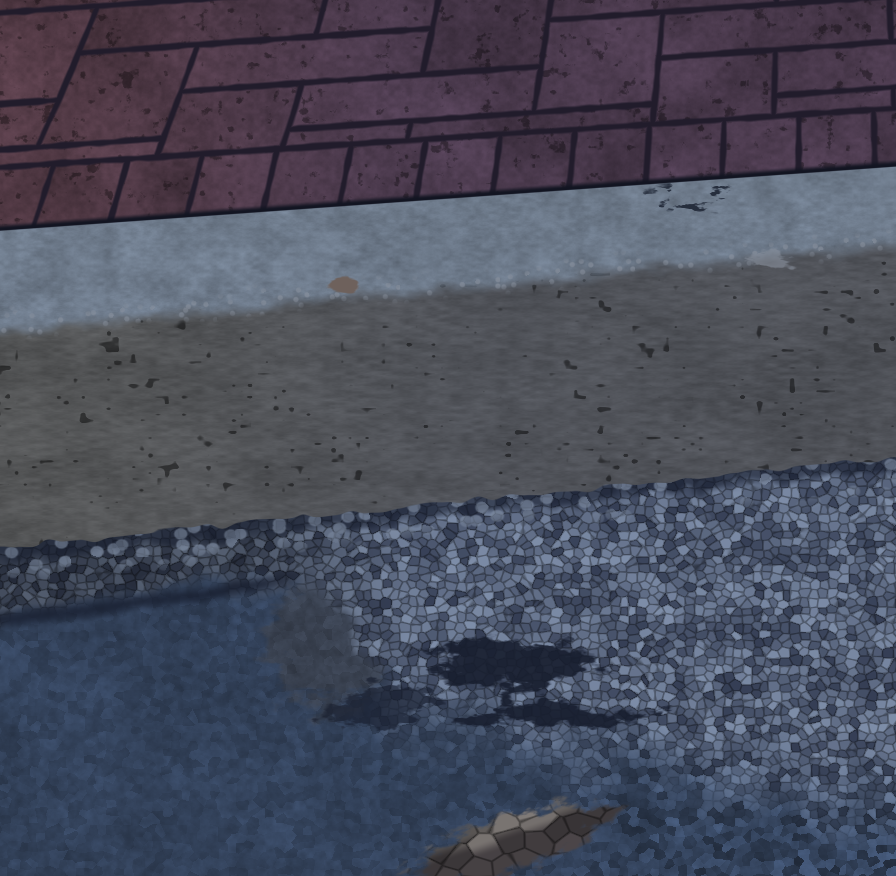
A Shadertoy shader for this texture:

```glsl
// A street edge at dusk: herringbone bricks, a pale concrete curb and a gravelly road.
// Sloping lines split the bands; bricks are a skewed grid with open joints,
// stones are Voronoi cells, and stains and a dry leaf are noisy ellipses.

float hash(vec2 p) {
    return fract(sin(dot(p, vec2(127.1, 311.7))) * 43758.5453);
}

float noise(vec2 p) {
    vec2 i = floor(p), f = fract(p);
    f = f * f * (3.0 - 2.0 * f);
    return mix(mix(hash(i), hash(i + vec2(1, 0)), f.x),
               mix(hash(i + vec2(0, 1)), hash(i + vec2(1, 1)), f.x), f.y);
}

float fbm(vec2 p) {
    float sum = 0.0, amp = 0.53;
    for (int i = 0; i < 4; i++) {
        sum += amp * noise(p);
        p = p * 2.03 + 17.3;
        amp *= 0.5;
    }
    return sum;
}

// Nearest distance, gap to the second nearest, random tone.
vec3 stones(vec2 p) {
    float near = 9.0, next = 9.0, tone = 0.0;
    for (int k = 0; k < 9; k++) {
        vec2 c = floor(p) + vec2(k % 3 - 1, k / 3 - 1);
        float d = length(c + 0.1 + 0.8 * vec2(hash(c), hash(c + 41.7)) - p);
        if (d < near) { next = near; near = d; tone = hash(c + 7.9); }
        else next = min(next, d);
    }
    return vec3(near, next - near, tone);
}

// Coverage of an ellipse with a ragged rim.
float blob(vec2 p, vec2 center, vec2 radius, float rough) {
    float d = length((p - center) / radius) + rough * (fbm(p * vec2(45, 85)) - 0.5);
    return 1.0 - smoothstep(0.8, 1.1, d);
}

vec3 brickColor(vec2 p, float edge, float rowTop, float aa) {
    // Herringbone: the diagonal index picks the open side of each cell.
    float lean = 1.0 - p.x / 0.936;
    vec2 size = vec2(0.133, 0.0521);
    vec2 g = vec2(p.x + 0.46 * lean * (0.933 - p.y) - 0.087, 0.9853 - p.y + 0.07 * p.x) / size;
    vec2 id = floor(g), lo = fract(g) * size, hi = size - lo;
    float k = mod(id.x - id.y, 4.0);
    if (k < 0.5) hi.x = 1.0;
    else if (k < 1.5) { lo.x = 1.0; id.x -= 1.0; }
    else if (k < 2.5) { lo.y = 1.0; id.y -= 1.0; }
    else hi.y = 1.0;
    float joint = min(min(lo.x, hi.x), min(lo.y, hi.y));

    // Border course of upright bricks.
    float s = (p.x - 0.36 * lean * (p.y - edge) - 0.0374) / 0.0874;
    if (p.y < rowTop) {
        joint = min(fract(s), 1.0 - fract(s)) * 0.0874;
        id = vec2(floor(s), 90);
    }
    joint = min(joint, abs(p.y - rowTop));

    vec3 col = mix(vec3(0.335, 0.235, 0.28), vec3(0.29, 0.225, 0.30), smoothstep(0.0, 0.5, p.x));
    col *= 0.56 + 0.16 * hash(id) + 0.28 * fbm(p * 150.0) + 0.4 * fbm(p * 14.0);
    col *= 1.0 - 0.35 * smoothstep(0.64, 0.78, fbm(p * 95.0 + 8.0));
    float width = 0.0018 + 0.0018 * noise(p * 70.0);
    col = mix(vec3(0.13, 0.11, 0.17), col, smoothstep(width - aa, width + aa + 0.0015, joint));
    return mix(vec3(0.07, 0.08, 0.13), col, smoothstep(0.002, 0.009, p.y - edge));
}

vec3 curbColor(vec2 p, float lip) {
    vec3 top = vec3(0.43, 0.48, 0.545) * (0.77 + 0.24 * fbm(p * 40.0) + 0.22 * fbm(p * vec2(130, 210)));
    vec3 face = mix(vec3(0.335, 0.34, 0.345), vec3(0.31, 0.32, 0.345), smoothstep(0.0, 0.6, p.x));
    face *= 0.72 + 0.25 * fbm(p * vec2(9, 24)) + 0.3 * fbm(p * vec2(75, 230));
    face *= 1.0 - 0.45 * smoothstep(0.7, 0.8, noise(p * vec2(105, 150)) * (0.55 + 0.5 * fbm(p * 22.0)));
    float d = p.y - lip + 0.022 * (fbm(p * vec2(24, 40)) - 0.5);
    vec3 col = mix(face, top, smoothstep(-0.012, 0.008, d));

    // Pale flecks on the lip, a rusty chip, a worn spot and dark scuffs.
    vec3 chip = stones(p * 105.0);
    float fleck = step(0.72, chip.z) * smoothstep(0.42, 0.2, chip.x) * smoothstep(0.02, 0.0, abs(d - 0.004));
    fleck = max(fleck, blob(p, vec2(0.876, 0.705), vec2(0.025, 0.011), 2.0));
    col = mix(col, vec3(0.54, 0.57, 0.62), 0.6 * fleck);
    col = mix(col, vec3(0.43, 0.38, 0.36), blob(p, vec2(0.392, 0.675), vec2(0.018, 0.009), 1.2));
    float scuff = blob(p, vec2(0.785, 0.776), vec2(0.055, 0.02), 1.0);
    return mix(col, vec3(0.15, 0.18, 0.24), scuff * smoothstep(0.53, 0.62, fbm(p * vec2(50, 110))));
}

vec3 roadColor(vec2 p, float depth) {
    float cloud = fbm(p * 18.0);
    float right = smoothstep(0.35, 0.46, p.x + 0.08 * (cloud - 0.5));
    float limit = mix(0.297 + 0.13 * p.x, 0.265 - 0.18 * p.x, right);
    float soft = mix(0.015, 0.07, right);
    float loose = smoothstep(-soft, soft, p.y - limit + 0.07 * (cloud - 0.5));

    // Smooth asphalt below, loose gravel above, pebbles along the curb.
    vec3 fine = stones(p * vec2(92, 104)), big = stones(p * vec2(52, 60));
    vec3 col = mix(vec3(0.197, 0.255, 0.35), vec3(0.235, 0.26, 0.31), 0.8 * blob(p, vec2(0.38, 0.27), vec2(0.075, 0.09), 0.9));
    col *= 0.78 + 0.2 * cloud + 0.26 * fbm(p * 130.0);
    col *= 1.0 + (0.2 + 0.5 * smoothstep(0.4, 1.0, p.x)) * (fine.z - 0.5);
    vec3 gravel = mix(vec3(0.16, 0.19, 0.27), vec3(0.49, 0.55, 0.65), 0.1 + 0.8 * fine.z);
    gravel *= 0.7 + 0.35 * smoothstep(0.02, 0.3, fine.y);
    col = mix(col, gravel * mix(0.69, 1.03, smoothstep(0.25, 0.5, p.x)), loose);
    float rim = smoothstep(0.055, 0.012, depth) * step(0.62, big.z) * smoothstep(0.48, 0.32, big.x);
    col = mix(col, vec3(0.45, 0.50, 0.58) * (0.65 + 0.5 * big.z), 0.75 * rim);

    // Seam shadow, tar stains and the crevice at the curb.
    float seam = smoothstep(0.014, 0.0, abs(p.y - 0.286 - 0.135 * p.x - 0.012 * cloud));
    float tar = max(blob(p, vec2(0.588, 0.242), vec2(0.085, 0.029), 1.5), blob(p, vec2(0.635, 0.183), vec2(0.095, 0.014), 1.8));
    tar = max(tar, 0.75 * blob(p, vec2(0.43, 0.195), vec2(0.06, 0.025), 2.0));
    tar = max(tar, 0.8 * seam * smoothstep(0.38, 0.28, p.x));
    tar = max(tar, 0.7 * smoothstep(0.016, 0.002, depth - 0.012 * noise(p * 65.0)) * (1.0 - 0.7 * rim));
    return mix(col, vec3(0.09, 0.115, 0.18), 0.9 * tar);
}

// Crumpled leaf: a tilted ellipse of facets, palest on top.
vec3 addLeaf(vec3 col, vec2 p) {
    vec2 q = mat2(0.946, -0.325, 0.325, 0.946) * (p - vec2(0.585, 0.036));
    vec3 facet = stones(p * vec2(32, 42));
    float pale = smoothstep(0.002, 0.018, q.y + 0.02 * (facet.z - 0.5));
    vec3 leaf = mix(vec3(0.27, 0.25, 0.26), vec3(0.46, 0.44, 0.43), pale);
    leaf *= (0.75 + 0.4 * facet.z) * (0.6 + 0.4 * smoothstep(0.0, 0.15, facet.y));
    return mix(col, leaf, blob(q, vec2(0), vec2(0.12, 0.033), 0.9));
}

void mainImage(out vec4 fragColor, in vec2 fragCoord) {
    vec2 p = fragCoord / iResolution.y;
    float aa = 0.8 / iResolution.y;
    float edge = 0.7366 + 0.0716 * p.x;
    float lip = 0.6257 + 0.0911 * p.x;
    float foot = 0.3743 + 0.1016 * p.x + 0.009 * (noise(p * 55.0) - 0.5);
    vec3 col = addLeaf(roadColor(p, foot - p.y), p);
    col = mix(col, curbColor(p, lip), smoothstep(-aa, aa, p.y - foot));
    col = mix(col, brickColor(p, edge, 0.809 + 0.066 * p.x, aa), smoothstep(-aa, aa, p.y - edge));
    fragColor = vec4(col, 1);
}
```
